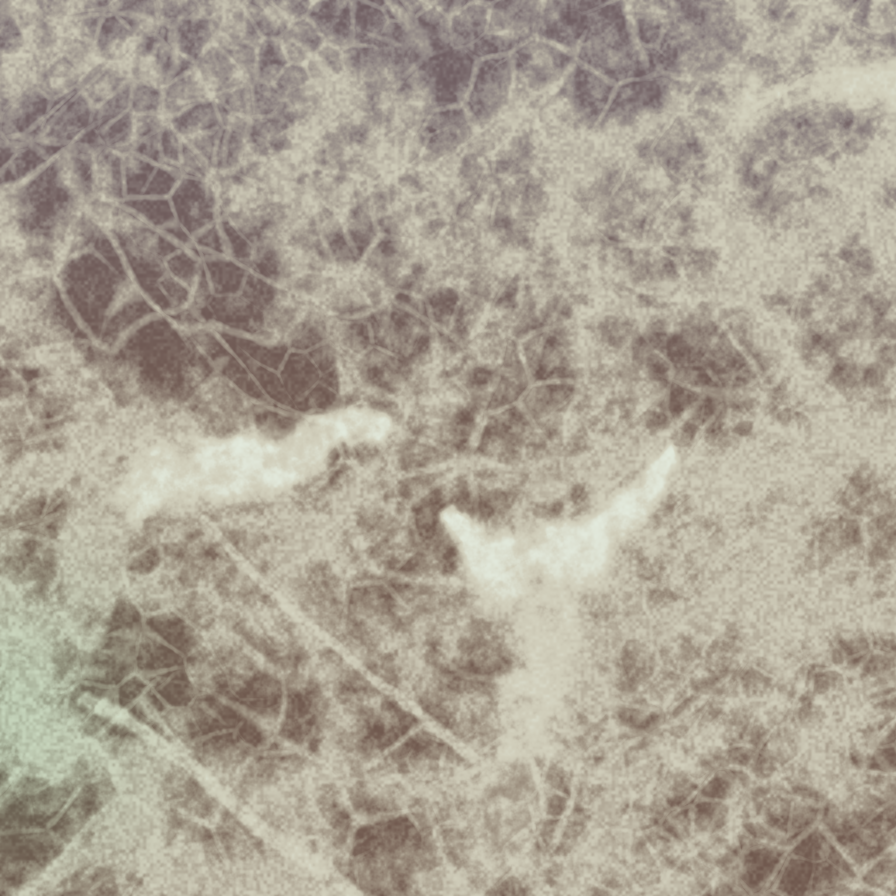
Write a Shadertoy shader that draws this texture.

```glsl
float hash(vec2 p) {
    vec3 q = fract(p.xyx * 0.1031);
    q += dot(q, q.yzx + 33.33);
    return fract((q.x + q.y) * q.z);
}

float valueNoise(vec2 p) {
    vec2 cell = floor(p), f = fract(p);
    f = f * f * (3.0 - 2.0 * f);
    float low = mix(hash(cell), hash(cell + vec2(1, 0)), f.x);
    float high = mix(hash(cell + vec2(0, 1)), hash(cell + 1.0), f.x);
    return mix(low, high, f.y);
}

float fbm(vec2 p, int octaves) {
    float sum = 0.0, total = 0.0, weight = 0.5;
    for (int i = 0; i < octaves; i++) {
        sum += weight * valueNoise(p);
        total += weight;
        p = mat2(1.6, 1.2, -1.2, 1.6) * p + 17.3;
        weight *= 0.55;
    }
    return sum / total;
}

// Gap between the two nearest cell seeds: zero along cell borders
float cellGap(vec2 p) {
    vec2 cell = floor(p);
    float nearest = 8.0, second = 8.0;
    for (int y = -1; y <= 1; y++)
    for (int x = -1; x <= 1; x++) {
        vec2 c = cell + vec2(x, y);
        float d = length(c + vec2(hash(c), hash(c + 57.3)) - p);
        second = min(second, max(nearest, d));
        nearest = min(nearest, d);
    }
    return second - nearest;
}

// Layered sines bend the veins, a little noise makes them jagged
vec2 warp(vec2 p, float amount) {
    float freq = 8.0, amp = amount;
    for (int i = 0; i < 4; i++) {
        p += amp * sin(freq * p.yx + vec2(1.3, 4.1) * float(i + 1));
        freq *= 1.9;
        amp *= 0.5;
    }
    return p + 0.4 * amount * (vec2(fbm(p * 30.0, 3), fbm(p * 30.0 + 41.0, 3)) - 0.5);
}

mat2 rotation(float angle) {
    float c = cos(angle), s = sin(angle);
    return mat2(c, -s, s, c);
}

// Broken network of thin lines, width in canvas units
float veins(vec2 p, vec2 scale, float width, float seed) {
    float gap = cellGap(p * scale + seed) / max(scale.x, scale.y);
    float presence = smoothstep(0.36, 0.6, fbm(p * 7.0 + seed, 3));
    float w = width * (0.5 + presence);
    return presence * (1.0 - smoothstep(0.15 * w, w, gap));
}

// Soft tapered stroke from a to b
float stroke(vec2 p, vec2 a, vec2 b, float radiusA, float radiusB) {
    vec2 ab = b - a;
    float t = clamp(dot(p - a, ab) / dot(ab, ab), 0.0, 1.0);
    float r = mix(radiusA, radiusB, t);
    return 1.0 - smoothstep(0.35 * r, 1.15 * r, length(p - a - ab * t));
}

float glow(vec2 p, vec2 center, float radius) {
    vec2 d = (p - center) / radius;
    return exp(-dot(d, d));
}

vec3 stoneColor(float tone, vec2 p) {
    vec3 brown = vec3(0.43, 0.335, 0.295), taupe = vec3(0.62, 0.57, 0.505);
    vec3 cream = vec3(0.82, 0.81, 0.735), white = vec3(0.89, 0.92, 0.87);
    vec3 col = mix(brown, taupe, smoothstep(-0.1, 0.55, tone));
    col = mix(col, cream, smoothstep(0.4, 0.95, tone));
    col = mix(col, white, smoothstep(0.9, 1.2, tone));
    float shade = 1.0 - smoothstep(0.2, 0.9, tone);
    col += vec3(0.005, 0.03, 0.085) * shade * smoothstep(0.4, 0.95, p.y);
    col += vec3(-0.035, 0.04, 0.015) * glow(p, vec2(0.0, 0.2), 0.17);
    return col;
}

void mainImage(out vec4 fragColor, in vec2 fragCoord) {
    vec2 p = fragCoord / iResolution.y;
    vec2 bent = warp(p, 0.03), crisp = warp(p, 0.012);
    float fine = fbm(p * 60.0, 4);

    // Dark rounded patches dissolving into speckled haze
    float patches = smoothstep(0.05, 0.5, cellGap(bent * 6.0 + 3.0));
    float haze = 0.46 + 1.5 * (fbm(bent * 5.0, 5) - 0.5) + 0.5 * (0.5 - patches);
    haze += 0.14 * smoothstep(0.45, 0.9, p.x);
    haze -= 0.32 * glow(p, vec2(0.45, 0.26), 0.13) + 0.3 * glow(p, vec2(0.21, 0.69), 0.1);
    haze -= 0.25 * glow(p, vec2(0.45, 0.74), 0.1) + 0.25 * glow(p, vec2(0.8, 0.11), 0.1);
    float tone = 0.07 + 0.66 * smoothstep(-0.1, 1.0, haze + 1.1 * (fine - 0.5));

    // Vein networks from broad to hairline
    float net = 0.0;
    for (int i = 0; i < 4; i++) {
        float k = float(i);
        vec2 q = rotation(0.7 * k) * mix(bent, crisp, k / 3.0);
        float line = veins(q, vec2(5.0 * pow(1.7, k)), 0.011 - 0.0017 * k, 11.0 * k + 5.0);
        net = max(net, line * (1.0 - 0.1 * k));
    }

    // Slanted hairlines fanning through the right and upper middle
    float slant = veins(rotation(0.72) * crisp, vec2(4.0, 32.0), 0.007, 23.0);
    float steep = veins(rotation(1.15) * crisp, vec2(5.0, 24.0), 0.007, 71.0);
    net = max(net, slant * min(1.0, 1.2 * glow(p, vec2(0.75, 0.56), 0.25)));
    net = max(net, steep * glow(p, vec2(0.6, 0.76), 0.2));
    net = max(net, 0.8 * slant * glow(p, vec2(0.48, 0.07), 0.17));
    tone = mix(tone, 0.84, net * (0.35 + 0.6 * fine));

    // Long diagonal veins
    float longVein = stroke(crisp, vec2(0.09, 0.21), vec2(0.45, -0.01), 0.01, 0.014);
    longVein = max(longVein, 0.8 * stroke(crisp, vec2(0.22, 0.41), vec2(0.54, 0.16), 0.007, 0.007));
    tone = mix(tone, 0.92, longVein * (0.5 + 0.6 * fine));

    // Milky calcite pools with ragged rims
    vec2 ragged = crisp + 0.045 * (vec2(fbm(p * 18.0, 4), fbm(p * 18.0 + 9.0, 4)) - 0.5);
    float pool = stroke(ragged, vec2(0.16, 0.44), vec2(0.4, 0.54), 0.05, 0.025);
    pool = max(pool, stroke(ragged, vec2(0.49, 0.435), vec2(0.57, 0.37), 0.012, 0.04));
    pool = max(pool, stroke(ragged, vec2(0.57, 0.37), vec2(0.65, 0.385), 0.045, 0.04));
    pool = max(pool, stroke(ragged, vec2(0.65, 0.385), vec2(0.73, 0.49), 0.035, 0.016));
    pool = max(pool, 0.5 * stroke(ragged, vec2(0.61, 0.33), vec2(0.57, 0.07), 0.035, 0.06));
    pool = max(pool, 0.6 * stroke(ragged, vec2(0.84, 0.87), vec2(1.02, 0.9), 0.02, 0.035));
    tone = mix(tone, 1.14, pool * (0.6 + 0.5 * fine));

    // Fine surface grain
    tone += 0.22 * (valueNoise(p * 260.0) - 0.5) * (1.0 - 0.7 * pool);
    fragColor = vec4(stoneColor(tone, p), 1.0);
}
```
